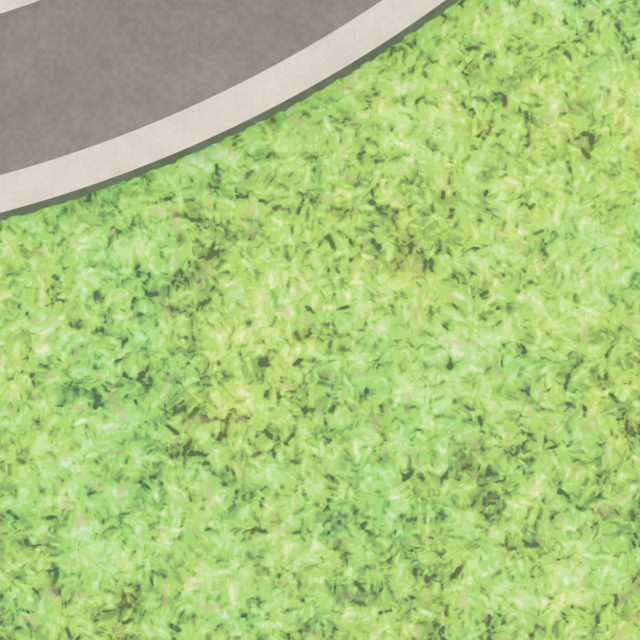
Write a three.js fragment shader that draws this texture.

```glsl
// Sunlit lawn below a curved path with a pale stone kerb.
// The path is a set of concentric rings around a far centre; the grass is
// built from scattered short blades over noise, mapped to a ramp of greens.

varying vec2 vUv;

float hash(vec2 p) {
  return fract(sin(dot(p, vec2(127.1, 311.7))) * 43758.5453);
}

float noise(vec2 p) {
  vec2 i = floor(p), f = fract(p);
  f = f * f * (3.0 - 2.0 * f);
  return mix(mix(hash(i), hash(i + vec2(1.0, 0.0)), f.x),
             mix(hash(i + vec2(0.0, 1.0)), hash(i + vec2(1.0, 1.0)), f.x), f.y);
}

// Sum of short strokes, one per cell, each lighter or darker than the lawn
float blades(vec2 p) {
  vec2 cell = floor(p);
  float sum = 0.0;
  for (int y = -1; y <= 1; y++) {
    for (int x = -1; x <= 1; x++) {
      vec2 id = cell + vec2(float(x), float(y));
      vec2 root = id + vec2(hash(id), hash(id + 17.3));
      float angle = 6.2832 * hash(id + 41.7);
      vec2 dir = vec2(cos(angle), sin(angle));
      vec2 q = p - root;
      float d = length(q - dir * clamp(dot(q, dir), -0.42, 0.42));
      sum += (hash(id + 73.9) * 2.0 - 1.0) * smoothstep(0.42, 0.04, d);
    }
  }
  return sum;
}

// Soft elliptical patch, tilted along the rising diagonal
float patchAt(vec2 p, vec2 centre, vec2 size) {
  vec2 q = mat2(0.87, -0.5, 0.5, 0.87) * (p - centre) / size;
  return exp(-dot(q, q));
}

vec3 grass(vec2 p) {
  vec2 bent = p + 0.008 * vec2(noise(p * 38.0), noise(p * 38.0 + 9.0));
  float tone = 0.51 + 0.27 * blades(bent * 64.0) + 0.20 * blades(bent * 112.0 + 31.0);
  tone += 0.36 * (noise(bent * 46.0) - 0.5) + 0.22 * (noise(p * 13.0) - 0.5);

  // Worn, shaded clumps and one bright tuft
  tone -= 0.16 * patchAt(p, vec2(0.43, 0.43), vec2(0.09, 0.03));
  tone -= 0.13 * patchAt(p, vec2(0.32, 0.59), vec2(0.06, 0.04));
  tone -= 0.28 * patchAt(p, vec2(0.815, 0.295), vec2(0.014, 0.018));
  tone -= 0.20 * patchAt(p, vec2(0.815, 0.45), vec2(0.02, 0.015));
  tone -= 0.18 * patchAt(p, vec2(0.18, 0.05), vec2(0.04, 0.02));
  tone += 0.10 * patchAt(p, vec2(0.42, 0.51), vec2(0.09, 0.04));

  vec3 col = mix(vec3(0.39, 0.46, 0.31), vec3(0.59, 0.73, 0.41), smoothstep(0.08, 0.37, tone));
  col = mix(col, vec3(0.70, 0.85, 0.46), smoothstep(0.32, 0.53, tone));
  col = mix(col, vec3(0.79, 0.89, 0.61), smoothstep(0.53, 0.75, tone));
  col = mix(col, vec3(0.89, 0.92, 0.75), smoothstep(0.76, 1.02, tone));

  // Broad drift between yellow and fresh green, with dry straw flecks
  float warm = noise(p * 5.0 + 3.0) - 0.5 + 0.8 * (noise(p * 30.0 + 7.0) - 0.5);
  col += warm * vec3(0.075, 0.005, -0.02);
  float straw = smoothstep(0.78, 0.95, noise(p * 58.0 + 80.0));
  return mix(col, vec3(0.78, 0.74, 0.55), 0.45 * straw);
}

void main() {
  vec2 p = vUv;
  float radius = length(p - vec2(-0.533, 2.680));
  float aa = 0.0014;

  // Lawn, greener and shaded close to the kerb
  vec3 col = grass(p);
  float nearKerb = exp(-max(radius - 2.095, 0.0) * 50.0);
  col *= 1.0 - nearKerb * vec3(0.17, 0.09, 0.14);

  // Dark kerb side with a ragged grass line
  float ragged = 2.094 + 0.005 * (noise(p * 110.0) - 0.5);
  vec3 side = vec3(0.42, 0.46, 0.37) + 0.06 * (noise(p * 70.0) - 0.5);
  col = mix(side, col, smoothstep(-0.002, 0.002, radius - ragged));

  // Pale kerb top
  float grain = noise(p * 150.0) - 0.5;
  float mottling = noise(p * 32.0) - 0.5;
  vec3 stone = vec3(0.855, 0.83, 0.79) + 0.025 * grain + 0.035 * mottling;
  col = mix(stone, col, smoothstep(-aa, aa, radius - 2.082));

  // Path surface between the kerbs, slightly lighter near the edge
  vec3 path = vec3(0.575, 0.54, 0.505) + 0.045 * grain + 0.03 * mottling;
  path += 0.03 * (noise(p * 9.0) - 0.5);
  path += 0.02 * smoothstep(1.95, 2.025, radius);
  float onPath = smoothstep(-aa, aa, radius - 1.783) * smoothstep(aa, -aa, radius - 2.025);
  col = mix(col, path, onPath);

  gl_FragColor = vec4(clamp(col, 0.0, 1.0), 1.0);
}
```
